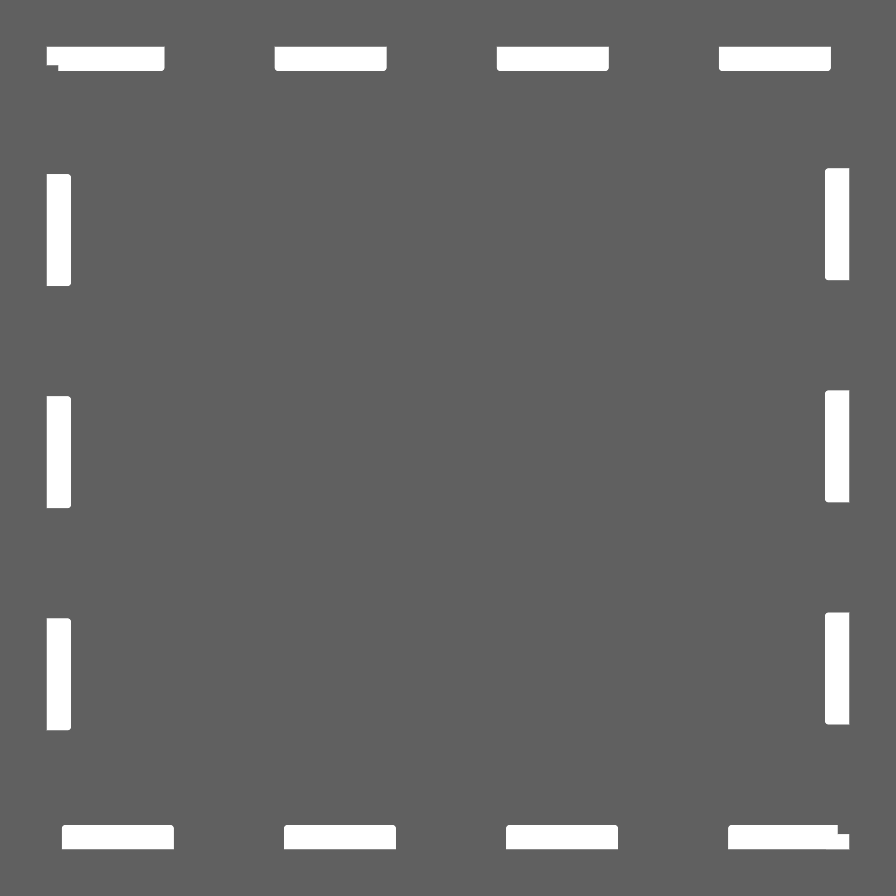
Reproduce this pattern procedurally as a WebGL 1 fragment shader.

```glsl
precision highp float;
// A dashed white square border on flat grey.
// Each side is a clamped repeat of one box distance, rounded on its inner side;
// two opposite corners get a small stepped end.
uniform vec2 u_resolution;

float box(vec2 p, vec2 halfSize) {
    vec2 q = abs(p) - halfSize;
    return length(max(q, 0.0)) + min(max(q.x, q.y), 0.0);
}

// p.x runs along the side from the first dash centre, p.y points inward
float dashes(vec2 p, float count) {
    float period = 0.2479;
    p.x -= period * clamp(floor(p.x / period + 0.5), 0.0, count - 1.0);
    float radius = p.y > 0.0 ? 0.004 : 0.0;
    return box(p, vec2(0.0625, 0.0136) - radius) - radius;
}

// Replaces the end of a dash with a thinner block
float stepEnd(float d, vec2 p, vec2 cutCentre, vec2 blockCentre, vec2 blockHalf) {
    d = max(d, -box(p - cutCentre, vec2(0.0085, 0.02)));
    return min(d, box(p - blockCentre, blockHalf));
}

void main() {
    vec2 p = gl_FragCoord.xy / u_resolution;

    // Top and bottom sides, with their stepped corners
    float top = dashes(vec2(p.x - 0.1211, 0.9343 - p.y), 4.0);
    top = stepEnd(top, p, vec2(0.0566, 0.9343), vec2(0.0651, 0.9375), vec2(0.013, 0.0104));
    float bottom = dashes(vec2(p.x - 0.1315, p.y - 0.0657), 4.0);
    bottom = stepEnd(bottom, p, vec2(0.9434, 0.0657), vec2(0.9349, 0.0605), vec2(0.013, 0.0085));

    // Left and right sides
    float left = dashes(vec2(p.y - 0.2474, p.x - 0.0657), 3.0);
    float right = dashes(vec2(p.y - 0.2539, 0.9343 - p.x), 3.0);

    float d = min(min(top, bottom), min(left, right));
    float pixel = 1.0 / min(u_resolution.x, u_resolution.y);
    float paint = 1.0 - smoothstep(-0.5 * pixel, 0.5 * pixel, d);
    gl_FragColor = vec4(mix(vec3(0.376), vec3(1.0), paint), 1.0);
}
```
